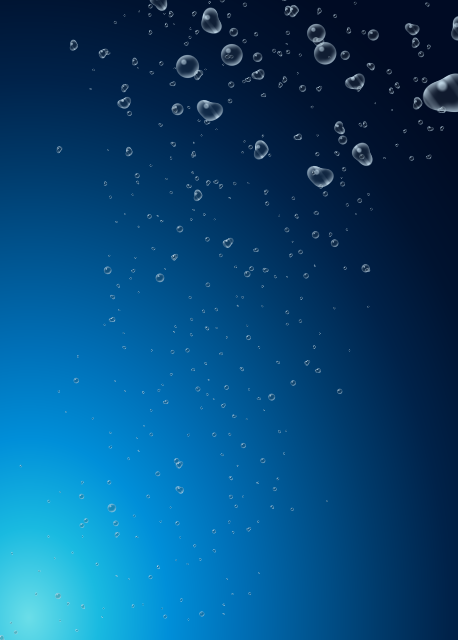
Write a Shadertoy shader that draws this background.

```glsl
// Clear droplets and bubbles rising through deep blue water lit from the lower left.

vec4 hash4(vec2 cell, float layer) {
    vec4 h = fract(vec4(cell.xyxy + layer * 17.3) * vec4(0.1031, 0.1030, 0.0973, 0.1099));
    h += dot(h, h.wzxy + 33.33);
    return fract((h.xxyz + h.yzzw) * h.zywx);
}

// Elliptical glow, brightest near the lower left corner
vec3 waterColor(vec2 p) {
    const vec3 stops[9] = vec3[9](
        vec3(0.42, 0.87, 0.91), vec3(0.10, 0.73, 0.88), vec3(0.00, 0.56, 0.85),
        vec3(0.00, 0.44, 0.72), vec3(0.00, 0.335, 0.57), vec3(0.00, 0.23, 0.42),
        vec3(0.00, 0.135, 0.29), vec3(0.00, 0.075, 0.19), vec3(0.00, 0.045, 0.14));
    float t = length((p - vec2(0.045, 0.035)) * vec2(1.28, 1.0)) / 0.14;
    int i = int(min(t, 7.0));
    return mix(stops[i], stops[i + 1], clamp(t - float(i), 0.0, 1.0));
}

// Share of cells holding a droplet: a band leaning right as it rises
float bandDensity(vec2 p) {
    float height = clamp(p.y, 0.0, 1.0);
    float center = 0.12 + 0.33 * sqrt(height);
    float t = (p.x - center) / (0.18 + 0.09 * height);
    return exp(-t * t * t * t);
}

// Glassy droplet; warp bends its outline from round to pebble-like
vec3 addDroplet(vec3 color, vec2 q, float radius, float warp, float seed) {
    if (length(q) > radius * 1.6) return color;
    float angle = atan(q.y, q.x + 1e-6);
    float outline = 1.0 + warp * (0.17 * cos(2.0 * angle + seed)
                                + 0.10 * cos(3.0 * angle - seed * 1.7));
    float d = length(q) / (radius * outline);
    float soft = 0.75 / (iResolution.y * radius);
    float mask = 1.0 - smoothstep(1.0 - soft, 1.0 + soft, d);

    // Rim, lit crescents and a small window reflection
    vec2 facing = q / max(length(q), 1e-5);
    float lit = dot(facing, normalize(vec2(-0.5, 0.8)));
    float rim = pow(min(d, 1.0), 6.0);
    float crescent = smoothstep(0.4, 0.9, d) * smoothstep(0.2, 1.0, abs(lit));
    float window = 1.0 - smoothstep(0.12, 0.32, length(q / radius - vec2(-0.32, 0.38)));
    float fold = warp * smoothstep(0.45, 1.0, sin(q.x / radius * 4.0 + q.y / radius * 3.0 + seed));
    float light = 0.08 + 0.42 * rim + 0.35 * crescent + 0.5 * window + 0.28 * fold * d;

    vec3 body = mix(color * 0.82, vec3(0.78, 0.87, 0.93), min(light, 0.95));
    return mix(color, body, mask);
}

// One jittered grid of droplets; amount runs from the low to the high edge
vec3 addLayer(vec3 color, vec2 p, float size, vec2 radii, vec2 amount, float layer) {
    vec2 home = floor(p / size);
    for (int j = -1; j <= 1; j++)
    for (int i = -1; i <= 1; i++) {
        vec2 cell = home + vec2(i, j);
        vec4 h = hash4(cell + 50.0, layer);
        vec4 k = hash4(cell + 150.0, layer + 3.0);
        vec2 spot = (cell + 0.1 + 0.8 * h.xy) * size;
        float chance = bandDensity(spot) * mix(amount.x, amount.y, smoothstep(0.35, 1.0, spot.y));
        if (h.z < chance) {
            float radius = mix(radii.x, radii.y, h.w * h.w);
            color = addDroplet(color, p - spot, radius, step(0.35, k.x), k.y * 6.28);
        }
    }
    return color;
}

void mainImage(out vec4 fragColor, in vec2 fragCoord) {
    vec2 p = fragCoord / iResolution.y;
    vec3 color = waterColor(p);

    // Fine spray, mid-sized beads, then large drops near the top
    color = addLayer(color, p, 0.022, vec2(0.0012, 0.0042), vec2(0.36, 0.30), 1.0);
    color = addLayer(color, p, 0.037, vec2(0.0030, 0.0075), vec2(0.09, 0.55), 2.0);
    color = addLayer(color, p, 0.078, vec2(0.0075, 0.0190), vec2(-0.25, 0.90), 3.0);

    // Largest drop, cut by the right edge
    float rightEdge = iResolution.x / iResolution.y;
    color = addDroplet(color, p - vec2(rightEdge - 0.014, 0.853), 0.033, 0.9, 5.8);

    fragColor = vec4(color, 1.0);
}
```
